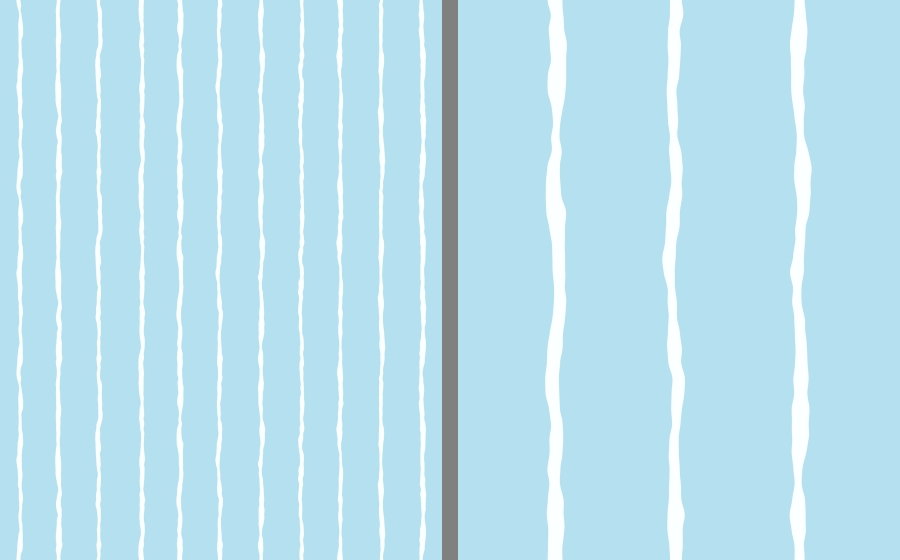
Left: the whole. Right: its middle third, enlarged.
This pattern is drawn by a Shadertoy shader. Its source:

```glsl
const float STRIPES = 11.0;          // stripes across the canvas
const float TILES = 3.0;             // vertical repeats of the hand-drawn wobble
const float HALF_WIDTH = 0.053;      // lengths below are in stripe spacings
const float SPACING_SHIFT = -0.018;
const float SPACING_SWAY = 0.027;
const float SWAY_PERIOD = 3.4;       // in stripes
const float SWAY_PEAK = 3.0;
const float DRIFT = 0.034;
const float EDGE_WOBBLE = 0.026;
const float EDGE_GRAIN = 0.012;
const float DRIFT_KNOTS = 6.0;       // noise knots per vertical tile
const float WOBBLE_KNOTS = 13.0;
const float GRAIN_KNOTS = 37.0;
const float SOFTNESS = 0.7;          // edge smoothing in pixels
const vec3 SKY_BLUE = vec3(0.708, 0.880, 0.938);
const vec3 CHALK_WHITE = vec3(0.985, 1.0, 1.0);
const float TAU = 6.2831853;

float hash(vec2 p) {
    return fract(sin(dot(p, vec2(127.1, 311.7))) * 43758.5453);
}

// Smooth noise in -1..1 that wraps after the given number of knots
float wrappedNoise(float t, float knots, float seed) {
    float x = t * knots;
    float cell = floor(x);
    float f = fract(x);
    float a = hash(vec2(mod(cell, knots), seed));
    float b = hash(vec2(mod(cell + 1.0, knots), seed));
    return 2.0 * mix(a, b, f * f * (3.0 - 2.0 * f)) - 1.0;
}

// Uneven outline of one side of a stripe
float edgeOffset(float t, float seed) {
    return EDGE_WOBBLE * wrappedNoise(t, WOBBLE_KNOTS, seed)
         + EDGE_GRAIN * wrappedNoise(t, GRAIN_KNOTS, seed + 0.5);
}

void mainImage(out vec4 fragColor, in vec2 fragCoord) {
    vec2 uv = fragCoord / iResolution.xy;
    float column = uv.x * STRIPES;
    float stripe = floor(column);
    float t = fract(uv.y * TILES);

    // Stripe centre: uneven spacing plus slow drift
    float center = 0.5 + SPACING_SHIFT
        + SPACING_SWAY * cos(TAU * (stripe - SWAY_PEAK) / SWAY_PERIOD)
        + DRIFT * wrappedNoise(t, DRIFT_KNOTS, stripe * 3.0 + 1.0);
    float x = fract(column) - center;

    // Signed distance to the two independent edges
    float leftEdge = -HALF_WIDTH + edgeOffset(t, stripe * 3.0 + 2.0);
    float rightEdge = HALF_WIDTH + edgeOffset(t, stripe * 3.0 + 3.0);
    float dist = max(leftEdge - x, x - rightEdge);

    float blur = SOFTNESS * STRIPES / iResolution.x;
    float ink = 1.0 - smoothstep(-blur, blur, dist);
    fragColor = vec4(mix(SKY_BLUE, CHALK_WHITE, ink), 1.0);
}
```
